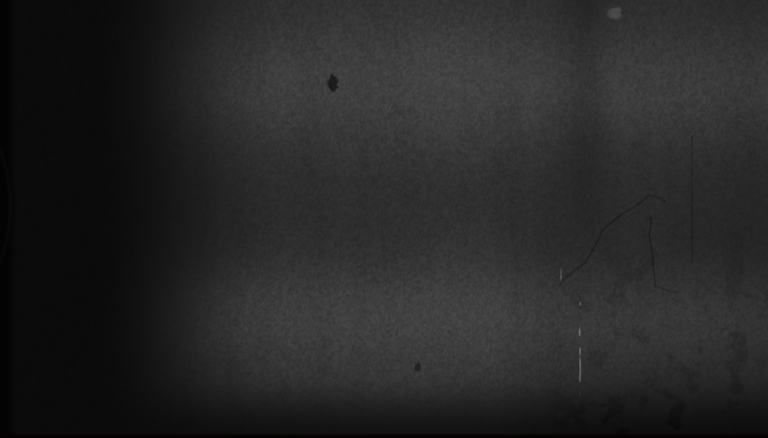
Give the GLSL for this texture, as a WebGL 2 fragment shader.

```glsl
#version 300 es
precision highp float;
// Draws a worn, dark grey film-like surface with soft light bands, fine grain, cracks and scratches.

uniform vec2 u_resolution;
out vec4 outColor;

float hash(vec2 cell) {
  vec3 q = fract(cell.xyx * vec3(0.1031, 0.1030, 0.0973));
  q += dot(q, q.yzx + 33.33);
  return fract((q.x + q.y) * q.z);
}

// Value noise in the range -1 to 1
float noise(vec2 p) {
  vec2 cell = floor(p), f = fract(p);
  f = f * f * (3.0 - 2.0 * f);
  float low = mix(hash(cell), hash(cell + vec2(1, 0)), f.x);
  float high = mix(hash(cell + vec2(0, 1)), hash(cell + vec2(1, 1)), f.x);
  return 2.0 * mix(low, high, f.y) - 1.0;
}

float fbm(vec2 p) {
  float sum = 0.0, amplitude = 0.5;
  for (int i = 0; i < 4; i++) {
    sum += amplitude * noise(p);
    p = mat2(1.6, 1.2, -1.2, 1.6) * p + 17.3;
    amplitude *= 0.5;
  }
  return sum;
}

float bell(float offset, float width) {
  float t = offset / width;
  return exp(-t * t);
}

float segmentDistance(vec2 p, vec2 a, vec2 b) {
  vec2 ab = b - a;
  return length(p - a - ab * clamp(dot(p - a, ab) / dot(ab, ab), 0.0, 1.0));
}

// Soft line of given half width; pixel is the edge softness
float stroke(float dist, float halfWidth, float pixel) {
  return 1.0 - smoothstep(halfWidth - 0.5 * pixel, halfWidth + pixel, dist);
}

float spot(vec2 p, vec2 center, vec2 radius) {
  float ragged = 0.25 * noise(p * 140.0);
  return 1.0 - smoothstep(0.65, 1.25, length((p - center) / radius) + ragged);
}

// Broad light: dark left side, two level bands, a vertical shade
float broadLight(vec2 uv) {
  float bands = bell(uv.y - 0.81, 0.15) + bell(uv.y - 0.27, 0.13);
  float light = 0.163 + 0.073 * bands + 0.022 * bell(uv.x - 0.56, 0.14);
  light -= 0.035 * bell(uv.x - 0.76, 0.03) * smoothstep(0.35, 0.75, uv.y);
  light -= 0.022 * smoothstep(0.62, 0.76, uv.x) * smoothstep(0.6, 0.3, uv.y);
  light -= 0.016 * smoothstep(0.85, 1.0, uv.x);
  light *= mix(0.38, 1.0, smoothstep(0.0, 0.15, uv.y));
  return mix(0.042, light, smoothstep(0.12, 0.37, uv.x));
}

float cracks(vec2 p, float pixel) {
  vec2 path[8] = vec2[8](
    vec2(1.279, 0.349), vec2(1.336, 0.402), vec2(1.381, 0.479), vec2(1.479, 0.555),
    vec2(1.520, 0.540), vec2(1.484, 0.500), vec2(1.495, 0.345), vec2(1.548, 0.335));
  vec2 bent = p + 0.006 * vec2(fbm(p * 24.0), fbm(p * 24.0 + 50.0));
  float dist = 1.0;
  for (int i = 0; i < 7; i++) {
    if (i != 4) dist = min(dist, segmentDistance(bent, path[i], path[i + 1]));
  }
  float seam = segmentDistance(p, vec2(1.58, 0.40), vec2(1.58, 0.69));
  return 0.7 * stroke(dist, 0.0016, pixel) + 0.6 * stroke(seam, 0.0012, pixel);
}

// Pale, broken vertical scratch between two heights
float scratch(vec2 p, float x, float bottom, float top, float pixel) {
  float wobble = 0.0015 * noise(vec2(p.y * 45.0, x));
  float line = segmentDistance(p, vec2(x + wobble, bottom), vec2(x + wobble, top));
  float gaps = smoothstep(-0.35, 0.3, noise(vec2(x * 30.0, p.y * 75.0)));
  return stroke(line, 0.0014, pixel) * gaps;
}

void main() {
  vec2 uv = gl_FragCoord.xy / u_resolution;
  vec2 p = gl_FragCoord.xy / u_resolution.y;
  float pixel = 1.0 / u_resolution.y;
  float light = broadLight(uv);
  float exposure = smoothstep(0.03, 0.25, light);

  // Streaks, stains and grain grow with the light
  float streaks = fbm(vec2(p.x * 28.0, p.y * 1.6));
  float stains = fbm(p * 9.0 + 4.0);
  float lowerRight = smoothstep(0.65, 0.8, uv.x) * smoothstep(0.5, 0.3, uv.y);
  light += exposure * (0.012 * streaks + 0.010 * stains);
  light -= 0.022 * lowerRight * smoothstep(0.12, 0.4, fbm(p * 22.0));
  vec2 tilted = mat2(0.9, 0.35, -0.35, 0.9) * p;
  float grain = noise(tilted * vec2(270.0, 210.0)) + 0.6 * noise(tilted * 130.0 + 9.0);
  light += (0.003 + 0.019 * exposure * exposure) * grain;

  // Marks
  light *= 1.0 - 0.55 * spot(p, vec2(0.760, 0.811), vec2(0.012, 0.019));
  light *= 1.0 - 0.40 * spot(p, vec2(0.954, 0.162), vec2(0.007, 0.009));
  light += 0.10 * spot(p, vec2(1.404, 0.970), vec2(0.016, 0.013));
  light -= 0.055 * cracks(p, pixel);
  light += 0.20 * scratch(p, 1.324, 0.098, 0.338, pixel);
  light += 0.13 * scratch(p, 1.281, 0.360, 0.400, pixel);

  // Frame edges and a faint round rim at the left
  light *= mix(0.3, 1.0, smoothstep(0.008, 0.024, uv.x));
  light += 0.018 * stroke(abs(length(p - vec2(-0.357, 0.53)) - 0.38), 0.002, 2.0 * pixel);
  float inside = smoothstep(0.004, 0.012, uv.y);
  vec3 color = mix(vec3(0.025, 0.0, 0.01), vec3(max(light, 0.0)), inside);
  outColor = vec4(color, 1.0);
}
```
